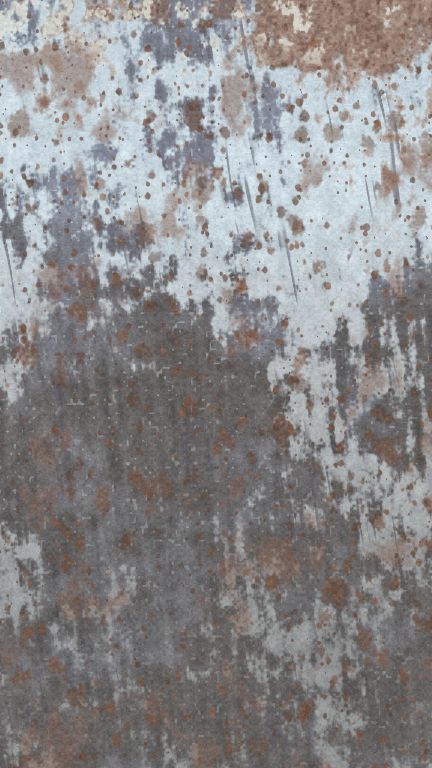
Reproduce this texture procedurally as a Shadertoy shader.

```glsl
// Weathered sheet metal: pale flaking paint over grey steel, with rust spots and scratches.

float hash(vec2 p) {
    return fract(sin(dot(p, vec2(127.1, 311.7))) * 43758.5453);
}

float noise(vec2 p) {
    vec2 i = floor(p), f = fract(p);
    f = f * f * (3.0 - 2.0 * f);
    return mix(mix(hash(i), hash(i + vec2(1, 0)), f.x),
               mix(hash(i + vec2(0, 1)), hash(i + vec2(1, 1)), f.x), f.y);
}

float fbm(vec2 p) {
    float sum = 0.0, amp = 0.5;
    for (int i = 0; i < 5; i++) {
        sum += amp * noise(p);
        p = mat2(1.6, 1.2, -1.2, 1.6) * p + 7.3;
        amp *= 0.5;
    }
    return sum / 0.97;
}

// Scattered round spots with ragged edges, one candidate per cell
float spots(vec2 p, float density, float ragged) {
    vec2 cell = floor(p);
    float mask = 0.0;
    for (int y = -1; y <= 1; y++)
    for (int x = -1; x <= 1; x++) {
        vec2 c = cell + vec2(x, y);
        vec2 centre = c + vec2(hash(c + 3.1), hash(c + 8.7));
        float size = mix(0.1, 0.32, pow(hash(c + 5.9), 2.0));
        float d = length((p - centre) * vec2(1.0, 0.8)) + ragged * size;
        float on = step(hash(c + 1.7), density);
        mask = max(mask, on * (1.0 - smoothstep(size * 0.5, size * 1.2, d)));
    }
    return mask;
}

void mainImage(out vec4 fragColor, in vec2 fragCoord) {
    vec2 uv = fragCoord / iResolution.xy;
    vec2 p = fragCoord / iResolution.x;
    float h = uv.y;

    // Noise at several scales
    vec2 warp = vec2(noise(p * 9.0), noise(p * 9.0 + 40.0)) - 0.5;
    float patches = fbm(p * vec2(5.2, 3.9) + warp * 0.7 + 11.0) - 0.5;
    float flakes = fbm(p * vec2(38.0, 28.0) + 5.0) - 0.5;
    float grain = noise(p * 145.0) - 0.5;
    float streaks = fbm(vec2(p.x * 60.0 + p.y * 5.0, p.y * 7.0)) - 0.5;

    // Bare steel: brownish grey below, bluish above
    float blue = smoothstep(0.4, 0.85, h) + 1.3 * (fbm(p * 7.0 + 31.0) - 0.5) + 0.5 * flakes;
    vec3 color = mix(vec3(0.40, 0.39, 0.385), vec3(0.54, 0.56, 0.62), clamp(blue, 0.0, 1.0));
    color += 0.10 * flakes + 0.12 * streaks;

    // Paint: nearly whole above, broken patches below
    vec2 worn = (uv - vec2(0.42, 0.51)) * vec2(3.2, 6.5);
    float cover = 1.15 * patches + 0.55 * flakes + 0.4 * streaks + 0.12 * grain
                + mix(-0.07, 0.23, smoothstep(0.54, 0.76, h))
                - 0.13 * exp(-dot(worn, worn)) - 0.06 * smoothstep(0.3, 0.0, h);
    float paint = smoothstep(-0.05, 0.13, cover);
    vec3 paintColor = mix(vec3(0.54, 0.55, 0.55), vec3(0.67, 0.69, 0.70), smoothstep(0.05, 0.5, h));
    paintColor = mix(paintColor, vec3(0.81, 0.87, 0.90), smoothstep(0.45, 0.78, h));
    paintColor += 0.16 * flakes + 0.10 * patches;
    color = mix(color, paintColor, paint * 0.92);

    // Tiny pale chips and fine dark scratches running down
    float chips = smoothstep(0.79, 0.93, noise(p * vec2(115.0, 95.0) + 60.0));
    color = mix(color, paintColor, 0.55 * chips);
    float scratchZone = smoothstep(0.45, 0.65, noise(p * vec2(9.0, 6.0) + 20.0));
    float scratch = noise(vec2(p.x * 125.0 + p.y * 22.0 + 2.0 * noise(p * 6.0), p.y * 9.0));
    color = mix(color, vec3(0.37, 0.36, 0.40), 0.6 * scratchZone * smoothstep(0.72, 0.92, scratch));

    // Rust band along the top, thickest at the right, with surviving paint flakes
    float band = h - 0.955 + 0.07 * uv.x + 0.4 * patches + 0.32 * flakes;
    float rustBand = smoothstep(-0.02, 0.07, band);
    vec3 rustColor = mix(vec3(0.47, 0.35, 0.30), vec3(0.66, 0.55, 0.49),
                         clamp(0.5 + 2.0 * flakes + 0.5 * grain, 0.0, 1.0));
    color = mix(color, rustColor, 0.88 * rustBand);
    float flakeLeft = smoothstep(0.08, 0.2, flakes + 0.15 * grain + 0.12 * (0.5 - uv.x));
    color = mix(color, vec3(0.84, 0.86, 0.83), 0.8 * flakeLeft * smoothstep(0.88, 0.96, h));

    // Soft rust stains
    float stain = smoothstep(0.1, 0.27, fbm(p * vec2(11.0, 8.0) + 71.0) - 0.5 + 0.4 * flakes);
    color = mix(color, vec3(0.49, 0.37, 0.32), 0.5 * stain);

    // Rust spots, from blotches down to specks
    float ragged = 2.2 * flakes + 0.5 * grain;
    for (int i = 0; i < 3; i++) {
        float scale = 11.0 * pow(2.0, float(i));
        float spot = spots(p * scale + 17.0 * float(i), 0.34, ragged);
        float tint = noise(p * 16.0 + float(i) * 9.0);
        vec3 spotColor = mix(vec3(0.35, 0.27, 0.23), vec3(0.56, 0.37, 0.27), tint);
        color = mix(color, spotColor, spot * (0.45 + 0.12 * float(i)));
    }

    // Fine surface grit
    color += 0.07 * grain + 0.05 * (hash(floor(p * 288.0)) - 0.5);
    fragColor = vec4(clamp(color, 0.0, 1.0), 1.0);
}
```
